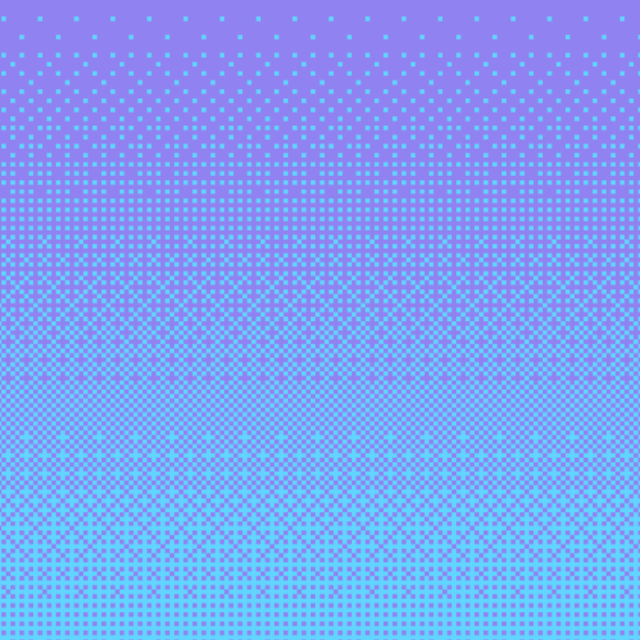
A WebGL 1 fragment shader for this background:

```glsl
precision highp float;
// Two-tone ordered dither: a vertical ramp from violet (top) to sky blue (bottom).
// Each square cell compares the ramp level of its row with an 8x8 Bayer threshold,
// and a small grid of subsamples softens the cell edges.

uniform vec2 u_resolution;

// Order of a cell in the 2x2 Bayer matrix: rows (0, 2) and (3, 1).
float bayer2(vec2 cell) {
  vec2 bit = mod(cell, 2.0);
  return 2.0 * bit.x + 3.0 * bit.y - 4.0 * bit.x * bit.y;
}

// Order of a cell in the 8x8 matrix, from 0 to 63.
float bayer8(vec2 cell) {
  return 16.0 * bayer2(cell)
       + 4.0 * bayer2(floor(cell / 2.0))
       + bayer2(floor(cell / 4.0));
}

// 1 where a cell is blue, 0 where it is violet.
float ditherAt(vec2 gridPoint) {
  vec2 cell = floor(gridPoint);
  float rowFromTop = 140.0 - cell.y;
  float level = 0.3545 * rowFromTop - 0.82;
  return step(bayer8(vec2(cell.x, rowFromTop + 4.0)), level);
}

void main() {
  vec2 gridPoint = gl_FragCoord.xy / u_resolution.y * 140.72 - vec2(0.32, 0.08);

  // Average 6x6 subsamples over a square 0.4 cells wide.
  float coverage = 0.0;
  for (int j = 0; j < 6; j++) {
    for (int i = 0; i < 6; i++) {
      vec2 offset = (vec2(float(i), float(j)) + 0.5) / 6.0 - 0.5;
      coverage += ditherAt(gridPoint + 0.4 * offset);
    }
  }

  vec3 violet = vec3(0.57, 0.51, 0.95);
  vec3 skyBlue = vec3(0.38, 0.83, 1.0);
  gl_FragColor = vec4(mix(violet, skyBlue, coverage / 36.0), 1.0);
}
```
